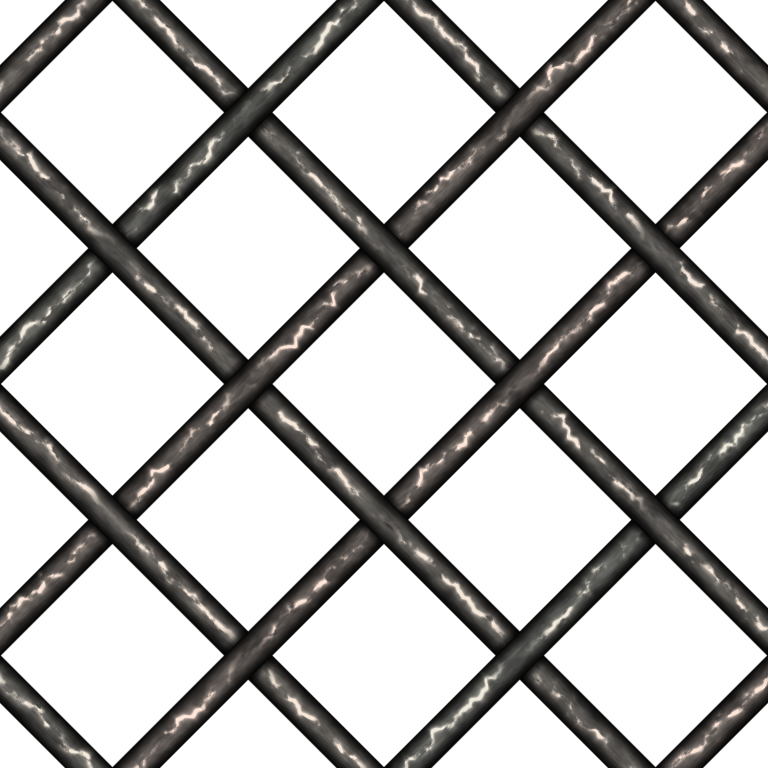
Write a three.js fragment shader that draws this pattern.

```glsl
// Woven lattice of dark round steel bars on white, set at 45 degrees.
// Each bar is a shaded strip with mottling, brushed grain and a broken,
// wandering glint; crossings alternate over and under by cell parity.

#define SPACING 0.25
#define HALF_WIDTH 0.0222
#define EDGE_SOFTNESS 0.0012
#define RIM_SHADE 0.045
#define CORE_SHADE 0.31
#define GLINT_WIDTH 0.15
#define GLINT_WANDER 0.65
#define SHADOW_REACH 0.012
#define GLINT_COLOR vec3(0.94, 0.91, 0.89)
#define BACKGROUND vec3(1.0)

varying vec2 vUv;

float hash(vec2 p) {
  return fract(sin(dot(p, vec2(127.1, 311.7))) * 43758.5453);
}

float noise(vec2 p) {
  vec2 i = floor(p);
  vec2 f = fract(p);
  f = f * f * (3.0 - 2.0 * f);
  return mix(mix(hash(i), hash(i + vec2(1.0, 0.0)), f.x),
             mix(hash(i + vec2(0.0, 1.0)), hash(i + vec2(1.0)), f.x), f.y);
}

float fbm(vec2 p) {
  float sum = 0.0;
  float weight = 0.53;
  for (int octave = 0; octave < 4; octave++) {
    sum += weight * noise(p);
    p = p * 2.03 + 11.7;
    weight *= 0.5;
  }
  return sum;
}

// Colour and coverage of the nearest bar in one direction.
vec4 bar(float along, float across, float family, bool under) {
  float index = floor(across / SPACING);
  float offset = (fract(across / SPACING) - 0.5) * SPACING;
  float t = offset / HALF_WIDTH;
  vec2 seed = vec2(index * 19.3 + 101.0, family * 37.7 + index * 7.1);
  vec2 q = vec2(along / HALF_WIDTH, t) + seed;
  float toCrossing = abs(fract(along / SPACING) - 0.5) * SPACING;

  // Round profile, darkened patches and fine lengthwise grain
  float profile = smoothstep(1.0, 0.15, abs(t - 0.03));
  float mottle = fbm(q * vec2(0.9, 1.6));
  float grain = noise(q * vec2(2.0, 9.0)) - 0.5;
  float shade = mix(RIM_SHADE, CORE_SHADE, profile);
  shade *= 0.62 + 0.76 * mottle + 0.22 * grain;

  // Per-bar tint, from warm brown to faint green
  float warmth = hash(seed);
  vec3 tint = mix(vec3(0.98, 1.01, 0.97), vec3(1.06, 0.99, 0.95), warmth);
  vec3 color = shade * tint;

  // Wandering glint, broken into flecks and faded near the crossings
  float path = 0.07 + GLINT_WANDER * (noise(vec2(q.x * 0.9, seed.y)) - 0.5)
             + 0.4 * (noise(vec2(q.x * 2.7, seed.y + 5.0)) - 0.5);
  float d = t - path;
  float flecks = smoothstep(0.36, 0.66, fbm(q * vec2(1.3, 2.2) + 31.0));
  float fade = mix(0.15, 1.0, smoothstep(0.015, 0.055, toCrossing));
  float core = exp(-d * d / (GLINT_WIDTH * GLINT_WIDTH)) * flecks;
  float halo = exp(-d * d / 0.14) * (0.08 + 0.2 * flecks);
  color = mix(color, GLINT_COLOR * tint, min(core + halo, 1.0) * fade);

  // Contact shadow where the bar passes beneath another
  if (under) {
    float gap = toCrossing - HALF_WIDTH;
    color *= mix(0.3, 1.0, smoothstep(-0.001, SHADOW_REACH, gap));
  }

  // Dark outline and smooth silhouette
  color *= mix(1.0, 0.4, smoothstep(0.84, 1.0, abs(t)));
  float coverage = 1.0 - smoothstep(-EDGE_SOFTNESS, EDGE_SOFTNESS,
                                    abs(offset) - HALF_WIDTH);
  return vec4(color, coverage);
}

void main() {
  // Axes along the rising and falling bars, centred on an opening
  vec2 p = vUv - 0.5;
  vec2 axes = vec2(p.x + p.y, p.y - p.x) * 0.70711;
  vec2 cell = floor(axes / SPACING);
  bool risingOver = mod(cell.x + cell.y, 2.0) > 0.5;

  vec4 rising = bar(axes.x, axes.y, 0.0, !risingOver);
  vec4 falling = bar(axes.y, axes.x, 1.0, risingOver);
  vec4 lower = risingOver ? falling : rising;
  vec4 upper = risingOver ? rising : falling;

  vec3 color = mix(BACKGROUND, lower.rgb, lower.a);
  color = mix(color, upper.rgb, upper.a);
  gl_FragColor = vec4(color, 1.0);
}
```
